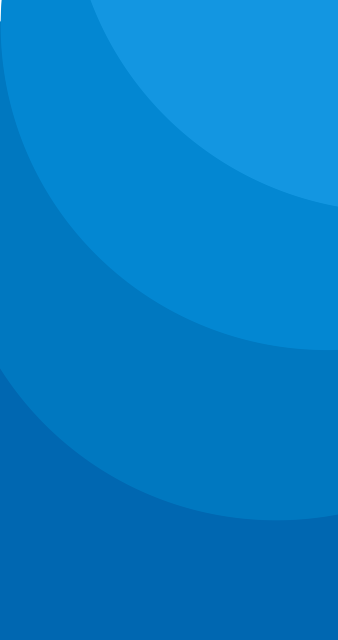
This background is drawn by a Shadertoy shader. Its source:

```glsl
// Paints an antialiased disc over the colour beneath it
vec3 paintDisc(vec3 base, vec3 discColor, vec2 p, vec2 center) {
    float edge = length(p - center) - 0.508;
    float halfPixel = 0.6 / iResolution.y;
    return mix(discColor, base, smoothstep(-halfPixel, halfPixel, edge));
}

void mainImage(out vec4 fragColor, in vec2 fragCoord) {
    // Canvas units: height is 1, width is 0.526
    vec2 p = fragCoord / iResolution.xy * vec2(0.526, 1.0);

    // Deep blue floor, with white left bare in the top corner
    vec3 color = mix(vec3(0.0, 0.405, 0.693), vec3(1.0), step(0.96, p.y));

    // Overlapping discs of equal size, rising to the upper right
    color = paintDisc(color, vec3(0.0, 0.47, 0.753), p, vec2(0.430, 0.695));
    color = paintDisc(color, vec3(0.01, 0.53, 0.823), p, vec2(0.509, 0.961));
    color = paintDisc(color, vec3(0.075, 0.59, 0.883), p, vec2(0.617, 1.177));

    fragColor = vec4(color, 1.0);
}
```
